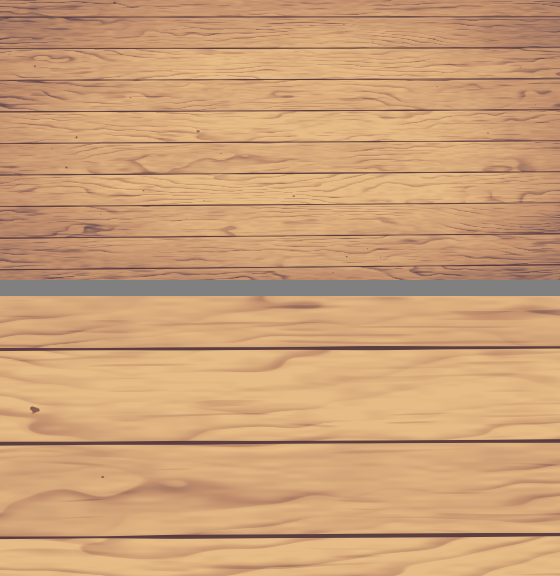
Top: the whole. Bottom: its middle third, enlarged.
Give the GLSL for this texture, as a WebGL 1 fragment shader.

```glsl
precision highp float;
// Weathered honey-coloured wooden boards, laid horizontally with dark seams.

uniform vec2 u_resolution;

const vec3 DARK_WOOD = vec3(0.43, 0.315, 0.325);
const vec3 MID_WOOD = vec3(0.75, 0.55, 0.42);
const vec3 PALE_WOOD = vec3(0.905, 0.735, 0.52);
const vec3 SEAM_COLOR = vec3(0.30, 0.20, 0.23);
const vec3 SPECK_COLOR = vec3(0.40, 0.25, 0.24);

float hash(vec2 p) {
  vec3 q = fract(p.xyx * 0.1031);
  q += dot(q, q.yzx + 33.33);
  return fract((q.x + q.y) * q.z);
}

float noise(vec2 p) {
  vec2 cell = floor(p);
  vec2 f = fract(p);
  f = f * f * (3.0 - 2.0 * f);
  float low = mix(hash(cell), hash(cell + vec2(1.0, 0.0)), f.x);
  float high = mix(hash(cell + vec2(0.0, 1.0)), hash(cell + vec2(1.0, 1.0)), f.x);
  return mix(low, high, f.y);
}

// Growth rings: x darkens, y is the pale ridge beside each line.
vec2 growthRings(vec2 p, float density) {
  float field = density * noise(p * vec2(1.7, 1.3));
  field += 1.2 * noise(p * vec2(5.0, 3.0) + 41.0);
  field += 0.5 * noise(p * vec2(20.0, 7.0) + 73.0) + 4.5 * p.y;
  float phase = fract(field);
  float line = smoothstep(0.45, 0.88, phase) * (1.0 - smoothstep(0.9, 1.0, phase));
  float ridge = smoothstep(0.0, 0.08, phase) * (1.0 - smoothstep(0.08, 0.35, phase));
  float strength = smoothstep(0.3, 0.75, noise(p * vec2(6.0, 4.0) + 19.0));
  return vec2(line * line, ridge) * mix(0.2, 1.0, strength);
}

// Short fine pores stretched along the board.
float fibres(vec2 p) {
  float fine = noise(p * vec2(34.0, 25.0));
  float coarse = noise(p * vec2(11.0, 13.0) + 57.0);
  return 0.6 * fine + 0.4 * coarse - 0.5;
}

// Small scattered knots and nail marks on one board.
float specks(vec2 p, float board, float pitch, float px) {
  float cover = 0.0;
  for (int i = 0; i < 3; i++) {
    vec2 seed = vec2(board + 20.0, float(i) * 7.0 + 3.0);
    vec2 center = vec2(2.0 * hash(seed), 0.15 + 0.7 * hash(seed + 31.0));
    float chance = hash(seed + 67.0);
    float radius = mix(0.001, 0.0048, chance * chance * chance);
    vec2 offset = (p - center) * vec2(0.7, pitch);
    float edge = radius * (0.4 + 1.0 * noise(p * vec2(220.0, 26.0)));
    cover = max(cover, clamp((edge - length(offset)) / px + 0.5, 0.0, 1.0));
  }
  return cover;
}

vec3 woodColor(float tone) {
  vec3 lower = mix(DARK_WOOD, MID_WOOD, clamp(tone * 2.0, 0.0, 1.0));
  return mix(lower, PALE_WOOD, clamp(tone * 2.0 - 1.0, 0.0, 1.0));
}

void main() {
  vec2 uv = gl_FragCoord.xy / u_resolution;
  float px = 1.0 / u_resolution.y;
  float x = uv.x * 2.0;

  // Boards narrow slightly towards the right, counted from the top.
  float pitch = mix(0.1128, 0.1107, uv.x);
  float firstSeam = mix(0.0612, 0.0599, uv.x);
  float row = (1.0 - uv.y - firstSeam) / pitch;
  float board = floor(row);
  vec2 p = vec2(x, row - board);
  vec2 seed = vec2(hash(vec2(board + 11.0, 5.0)) * 40.0, board * 13.0 + 30.0);
  vec2 grainPos = p + seed;

  // Board tone, rings and fibres.
  float tone = 0.84 + 0.09 * mod(board, 2.0);
  tone += 0.07 * (hash(vec2(board + 9.0, 2.0)) - 0.5);
  tone += 0.17 * (noise(grainPos * vec2(3.0, 1.6) + 87.0) - 0.5);
  float density = mix(4.0, 7.0, hash(vec2(board + 15.0, 8.0)));
  vec2 rings = growthRings(grainPos, density);
  tone += 0.06 * rings.y - 0.36 * rings.x + 0.26 * fibres(grainPos);

  // Thin dark scratches that follow the grain with a gentle wave.
  float wave = 0.12 * noise(grainPos * vec2(7.0, 2.0) + 5.0);
  float scratch = noise((grainPos + vec2(0.0, wave)) * vec2(9.0, 22.0) + 23.0);
  tone -= 0.24 * smoothstep(0.74, 0.95, scratch);

  // Vignette.
  float edge = length((uv - 0.5) * 2.0);
  tone -= 0.52 * smoothstep(0.45, 1.45, edge);

  // Shaded and lit board edges.
  float seamDistance = min(p.y, 1.0 - p.y) * pitch;
  tone -= 0.12 * (1.0 - smoothstep(0.0, 0.008, seamDistance));
  tone += 0.10 * (1.0 - smoothstep(0.003, 0.012, p.y * pitch));

  vec3 color = woodColor(tone);
  color = mix(color, SPECK_COLOR, 0.75 * specks(p, board, pitch, px));

  // Seams of slightly uneven width.
  float seamId = floor(row + 0.5);
  float halfWidth = mix(0.0011, 0.0025, noise(vec2(x * 9.0, seamId * 5.0 + 40.0)));
  float seam = clamp((halfWidth - seamDistance) / px + 0.5, 0.0, 1.0);
  color = mix(color, SEAM_COLOR, 0.9 * seam);

  gl_FragColor = vec4(color, 1.0);
}
```
